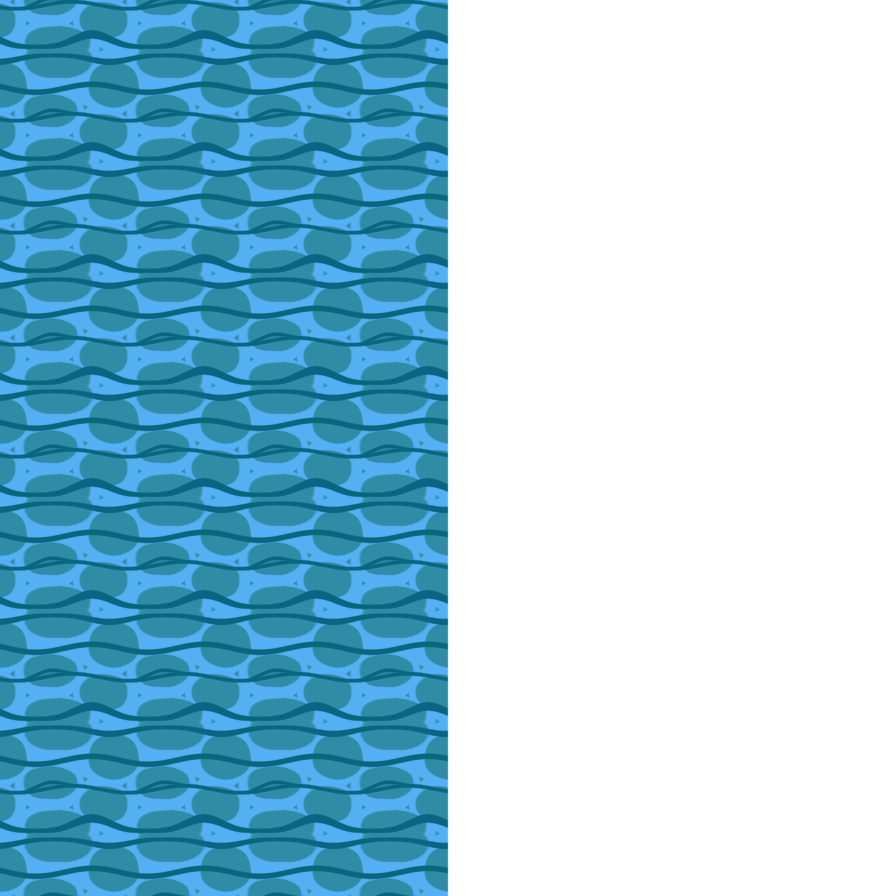
Give the GLSL for this pattern, as a three.js fragment shader.

```glsl
#define REPEATS 8.0
#define TILE 96.0
#define SOFT 0.75
#define COVERED 0.5
#define SQUARENESS 2.25
#define PAPER vec3(1.0)
#define SKY vec3(0.33, 0.69, 0.95)
#define STONE vec3(0.19, 0.55, 0.65)
#define LINE vec3(0.04, 0.40, 0.50)

varying vec2 vUv;

// Shortest offset on the repeating tile, which is TILE units wide and high
vec2 wrapOffset(vec2 d) {
  return mod(d + 0.5 * TILE, TILE) - 0.5 * TILE;
}

float fill(float d) {
  return 1.0 - smoothstep(-SOFT, SOFT, d);
}

// Rounded, slightly squarish and uneven stone
float stone(vec2 p, vec2 center, vec2 radius) {
  vec2 d = wrapOffset(p - center);
  vec2 q = pow(abs(d) / radius, vec2(SQUARENESS));
  float wobble = 0.015 * sin(5.0 * atan(d.y, d.x) + center.x);
  return (pow(q.x + q.y, 1.0 / SQUARENESS) - 1.0 + wobble) * min(radius.x, radius.y);
}

// Small triangle pointing right (facing = 1) or left (facing = -1)
float chip(vec2 p, vec2 center, float facing, float size) {
  vec2 d = wrapOffset(p - center);
  d.x *= facing;
  return max(-d.x, 0.866 * abs(d.y) + 0.5 * d.x) - size;
}

// Angle along the tile, zero at the given crest
float phase(float x, float crest) {
  return 6.2831853 * (x - crest) / TILE;
}

float strand(vec2 p, float height, float halfWidth) {
  return abs(wrapOffset(vec2(0.0, p.y - height)).y) - halfWidth;
}

float stones(vec2 p) {
  float d = stone(p, vec2(97.5, 73.0), vec2(21.5, 19.0));
  d = min(d, stone(p, vec2(43.0, 95.0), vec2(23.0, 14.0)));
  d = min(d, stone(p, vec2(89.0, 17.5), vec2(20.5, 15.5)));
  d = min(d, stone(p, vec2(49.0, 37.0), vec2(28.0, 14.5)));
  d = min(d, stone(p, vec2(50.0, 52.0), vec2(29.0, 15.0)));

  // Chips in the gaps
  d = min(d, chip(p, vec2(11.0, 1.5), -1.0, 1.5));
  d = min(d, chip(p, vec2(23.5, 20.0), 1.0, 1.1));
  d = min(d, chip(p, vec2(61.5, 20.0), -1.0, 1.1));
  d = min(d, chip(p, vec2(86.5, 42.5), 1.0, 1.0));
  return min(d, chip(p, vec2(73.0, 92.0), 1.0, 1.2));
}

float waves(vec2 p) {
  // Heavy wave, swelling at its crest
  float a = phase(p.x, 79.0);
  float d = strand(p, 36.0 - 5.3 * cos(a) - 1.2 * cos(2.0 * a), 2.8 + 0.9 * cos(a));

  // Shallow wave, thickest in its trough
  a = phase(p.x, 94.0);
  d = min(d, strand(p, 49.8 + 2.8 * cos(a) + 0.5 * cos(2.0 * a), 2.2 + 0.5 * cos(a)));

  // Even wave
  a = phase(p.x, 79.0);
  d = min(d, strand(p, 75.7 - 3.4 * cos(a), 2.4));

  // Thin wave that splits into a narrow loop
  float height = 4.5 + 3.0 * cos(phase(p.x, 14.0));
  float split = sin(3.1415927 * clamp((p.x - 17.0) / 48.0, 0.0, 1.0));
  d = min(d, strand(p, height, 1.65));
  return min(d, strand(p, height - 5.0 * split * split, 1.6));
}

void main() {
  vec2 p = mod(vec2(vUv.x, 1.0 - vUv.y) * REPEATS, 1.0) * TILE;

  vec3 color = mix(SKY, STONE, fill(stones(p)));
  color = mix(color, LINE, fill(waves(p)));

  // Blank part right of the patterned strip
  float strip = fill((vUv.x - COVERED) * REPEATS * TILE);
  gl_FragColor = vec4(mix(PAPER, color, strip), 1.0);
}
```
